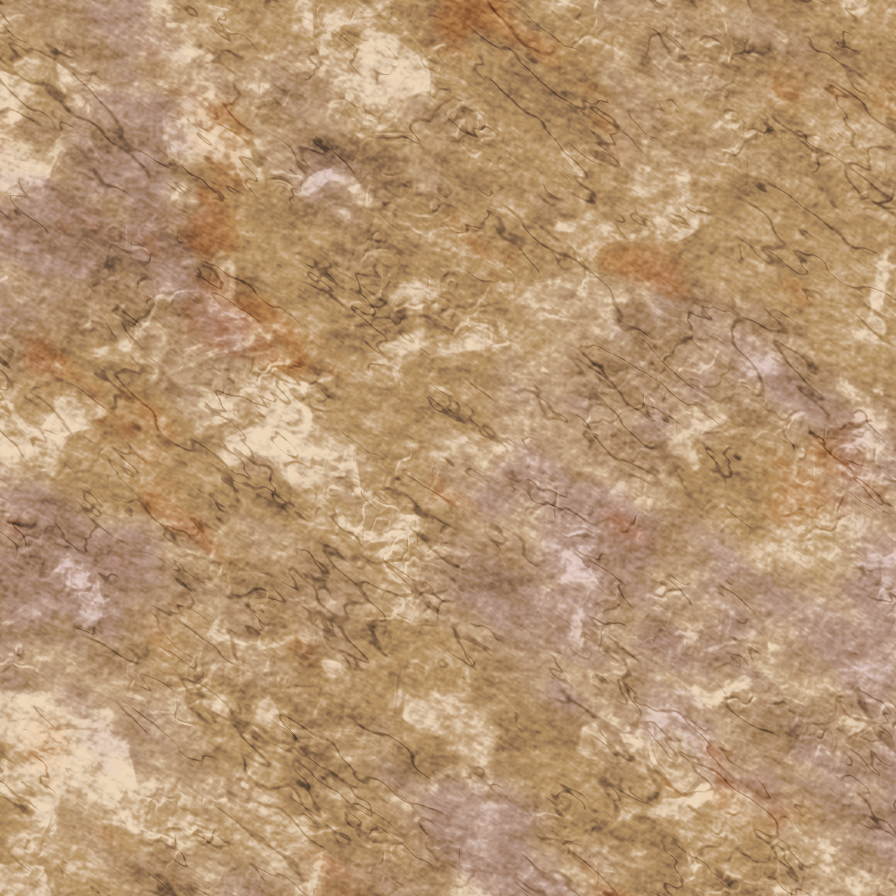
This texture is drawn by a Shadertoy shader. Its source:

```glsl
// Weathered ochre sandstone: mottled tan rock with strata falling to the right.
// A tone value sums mottling, lit flakes (smooth cellular noise), pale mineral
// patches, thin cracks and grain, then a colour ramp and tints turn it to stone.

const vec3 UMBER = vec3(0.55, 0.42, 0.30);
const vec3 BROWN = vec3(0.65, 0.51, 0.35);
const vec3 OCHRE = vec3(0.72, 0.58, 0.39);
const vec3 TAN   = vec3(0.71, 0.58, 0.46);
const vec3 SAND  = vec3(0.78, 0.66, 0.52);
const vec3 CREAM = vec3(0.87, 0.78, 0.67);
const vec3 RUST_TINT  = vec3(1.00, 0.84, 0.70);
const vec3 MAUVE_TINT = vec3(0.96, 0.95, 1.06);

const vec2 STRATA = vec2(0.79, -0.613);    // direction of the layers
const vec2 LIGHT_STEP = vec2(-0.0012, 0.0028);
const float BASE_TONE = 1.95;              // 0 umber ... 4 cream
const float MOTTLE = 3.4;
const float RELIEF = 9.0;
const float PALE = 1.75;
const float CRACK = 1.9;
const float GRAIN = 1.25;

float hash(vec2 p) {
    vec3 h = fract(vec3(p.xyx) * 0.1031);
    h += dot(h, h.yzx + 33.33);
    return fract((h.x + h.y) * h.z);
}

float noise(vec2 p) {
    vec2 i = floor(p), f = fract(p);
    f = f * f * (3.0 - 2.0 * f);
    float low = mix(hash(i), hash(i + vec2(1, 0)), f.x);
    float high = mix(hash(i + vec2(0, 1)), hash(i + vec2(1, 1)), f.x);
    return mix(low, high, f.y);
}

// Layered noise, normalised to the range 0 to 1
float fbm(vec2 p, int octaves) {
    float sum = 0.0, total = 0.0, amp = 1.0;
    for (int i = 0; i < octaves; i++) {
        sum += amp * noise(p);
        total += amp;
        amp *= 0.55;
        p = p * 2.03 + 17.1;
    }
    return sum / total;
}

// Cellular plates, each with its own height and tilt, with softened borders
float plates(vec2 p) {
    vec2 cell = floor(p);
    float sum = 0.0, total = 1e-6;
    for (int y = -1; y <= 1; y++)
    for (int x = -1; x <= 1; x++) {
        vec2 id = cell + vec2(x, y);
        vec2 seed = vec2(hash(id), hash(id + 71.7));
        vec2 d = p - id - seed;
        float weight = exp(-28.0 * dot(d, d));
        sum += weight * (hash(id + 39.2) + dot(d, seed.yx - 0.5));
        total += weight;
    }
    return sum / total;
}

// Coordinates along and across the strata
vec2 toStrata(vec2 p) {
    return vec2(dot(p, STRATA), dot(p, vec2(-STRATA.y, STRATA.x)));
}

float rockHeight(vec2 p) {
    vec2 q = toStrata(p);
    vec2 warp = vec2(noise(p * 38.0), noise(p * 38.0 + 50.0)) - 0.5;
    warp += 0.5 * vec2(noise(p * 95.0), noise(p * 95.0 + 20.0)) - 0.25;
    float chipped = smoothstep(0.42, 0.75, noise(q * vec2(13.0, 18.0) + 9.0));
    float flakes = plates(q * vec2(15.0, 23.0) + warp * 0.9);
    float chips = plates(q * vec2(32.0, 48.0) + warp * 1.2 + 13.0);
    return fbm(q * vec2(27.0, 48.0), 4) + chipped * (0.34 * flakes + 0.16 * chips);
}

// Short broken lines that follow the strata
float cracks(vec2 q) {
    float line = 0.0;
    for (int i = 0; i < 2; i++) {
        float k = float(i);
        vec2 s = q * (1.0 + 0.6 * k) + 5.3 * k;
        float level = abs(fbm(s * vec2(10.0, 29.0) + 4.0, 3) - 0.5);
        float gate = smoothstep(0.54, 0.72, noise(s * vec2(13.0, 17.0) + 27.0));
        line = max(line, gate * (1.0 - smoothstep(0.006, 0.038, level)));
    }
    return line;
}

vec3 stoneRamp(float tone, float tanMix) {
    vec3 c = mix(UMBER, BROWN, clamp(tone, 0.0, 1.0));
    c = mix(c, mix(OCHRE, TAN, tanMix), clamp(tone - 1.0, 0.0, 1.0));
    c = mix(c, SAND, clamp(tone - 2.0, 0.0, 1.0));
    c = mix(c, CREAM, clamp(tone - 3.0, 0.0, 1.0));
    return c * (1.0 + 0.2 * clamp(tone, -2.0, 0.0) + 0.07 * clamp(tone - 4.0, 0.0, 1.0));
}

void mainImage(out vec4 fragColor, in vec2 fragCoord) {
    vec2 p = fragCoord / iResolution.y;
    vec2 q = toStrata(p);

    // Mottling and lit relief
    float tone = BASE_TONE + MOTTLE * (fbm(q * vec2(6.0, 10.0), 5) - 0.5);
    tone += 0.8 * MOTTLE * (fbm(p * vec2(26.0, 34.0) + 8.0, 3) - 0.5);
    float slope = rockHeight(p) - rockHeight(p + LIGHT_STEP);
    tone += clamp(RELIEF * slope, -1.9, 1.5);

    // Ragged pale patches, dark cracks and fine grain
    vec2 fray = vec2(noise(p * 24.0 + 3.0), noise(p * 24.0 + 60.0)) - 0.5;
    float pale = fbm(mix(p, q, 0.4) * vec2(12.0, 17.0) + fray + 40.0, 5);
    tone += PALE * smoothstep(0.58, 0.71, pale) * (0.6 + 0.8 * noise(p * 80.0));
    tone -= CRACK * cracks(q);
    tone += GRAIN * (noise(p * 170.0) + 0.8 * noise(p * 290.0 + 5.0) - 0.9);

    // Tan, mauve and rust staining
    float stain = fbm(q * vec2(5.0, 8.0) + 31.0, 4);
    vec3 color = stoneRamp(tone, smoothstep(0.42, 0.58, stain));
    color *= mix(vec3(1.0), MAUVE_TINT, smoothstep(0.56, 0.72, stain));
    float rust = smoothstep(0.6, 0.78, fbm(q * vec2(7.0, 12.0) + 57.0, 4));
    color *= mix(vec3(1.0), RUST_TINT, rust * (1.0 - 0.2 * clamp(tone, 0.0, 4.0)));

    fragColor = vec4(clamp(color, 0.0, 1.0), 1.0);
}
```
